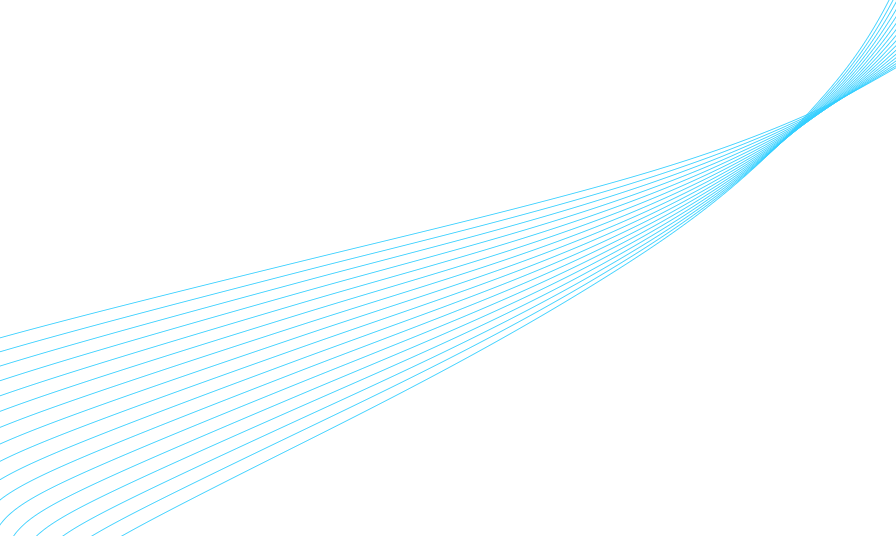
This background is drawn by a WebGL 1 fragment shader. Its source:

```glsl
precision highp float;

uniform vec2 u_resolution;

const vec2 CANVAS = vec2(768.0, 459.0);
const float STRANDS = 17.0;

// Cubic from (x0, y0) to (x1, y1) with end slopes m0 and m1
float hermite(float x, float x0, float x1, float y0, float y1, float m0, float m1) {
  float span = x1 - x0;
  float s = (x - x0) / span;
  float r = 1.0 - s;
  return r * r * ((1.0 + 2.0 * s) * y0 + s * span * m0)
       + s * s * ((3.0 - 2.0 * s) * y1 - r * span * m1);
}

// Depth below the top edge of strand t (0 = first, 1 = last) at x
float strandDepth(float x, float t) {
  vec3 powers = vec3(1.0, t, t * t);
  float leftY = dot(powers, vec3(224.3, 139.0, 17.7));
  float leftSlope = dot(powers, vec3(-0.245, -0.18, -0.075));

  // Left fan: straight strands that bend down toward the corner
  if (x < 256.0) {
    float fade = 1.0 - x / 256.0;
    float bend = 1.82 / max(0.79 - t + x / 210.0, 0.02);
    return leftY + leftSlope * (x - 256.0) + bend * fade * fade;
  }

  // Middle of the ribbon
  float midY = dot(powers, vec3(160.0, 95.5, -13.8));
  float midSlope = dot(powers, vec3(-0.275, -0.29, -0.055));
  if (x < 512.0) return hermite(x, 256.0, 512.0, leftY, midY, leftSlope, midSlope);

  // Narrowing into the twist
  float twistY = dot(powers, vec3(99.0, 26.0, -25.0));
  float twistSlope = dot(powers, vec3(-0.44, -0.46, -0.2));
  if (x < 690.0) return hermite(x, 512.0, 690.0, midY, twistY, midSlope, twistSlope);

  // Opening again toward the upper right
  float endY = dot(powers, vec3(58.0, -22.0, -48.0));
  float endSlope = dot(powers, vec3(-0.58, -0.56, -0.96));
  return hermite(x, 690.0, 768.0, twistY, endY, twistSlope, endSlope);
}

void main() {
  vec2 p = gl_FragCoord.xy / u_resolution * CANVAS;
  float depth = CANVAS.y - p.y;
  float pixel = CANVAS.x / u_resolution.x;
  float lineWidth = 0.72 / pixel;

  vec3 color = vec3(1.0);
  vec3 cyan = vec3(0.2, 0.81, 1.0);

  // Overlay the strands, each with box-filtered coverage
  for (float i = 0.0; i < STRANDS; i++) {
    float t = i / (STRANDS - 1.0);
    float y = strandDepth(p.x, t);
    float slope = (strandDepth(p.x + 0.5, t) - y) * 2.0;
    float dist = abs(depth - y) / sqrt(1.0 + slope * slope) / pixel;
    float coverage = clamp(0.5 + 0.5 * lineWidth - dist, 0.0, min(lineWidth, 1.0));
    color = mix(color, cyan, coverage);
  }

  gl_FragColor = vec4(color, 1.0);
}
```
